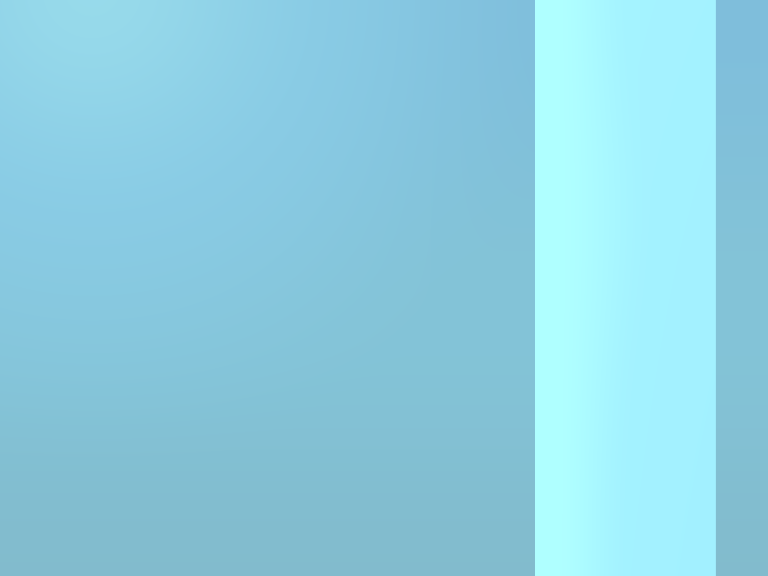
A WebGL 1 fragment shader for this background:

```glsl
precision highp float;
// A pale blue wall lit by a soft glow from the upper left, crossed by one bright
// cyan upright band. The wall is a vertical gradient with two nested radial
// glows; the band fades from a bright left edge to a cooler right edge.

uniform vec2 u_resolution;

#define BAND_LEFT 0.6966
#define BAND_RIGHT 0.932
#define GLOW_CENTER vec2(0.12, 1.02)
#define GLOW_OUTER 0.85
#define GLOW_INNER 0.42
#define SHEEN_WIDTH 0.42
#define SHEEN_BULGE 0.13

const vec3 WALL_LOW = vec3(0.508, 0.735, 0.805);
const vec3 WALL_MID = vec3(0.515, 0.765, 0.842);
const vec3 WALL_HIGH = vec3(0.498, 0.745, 0.860);
const vec3 GLOW_BLUE = vec3(0.540, 0.800, 0.898);
const vec3 GLOW_PALE = vec3(0.592, 0.855, 0.920);
const vec3 BAND_BRIGHT = vec3(0.688, 1.000, 1.000);
const vec3 BAND_COOL = vec3(0.645, 0.955, 1.000);
const vec3 BAND_DEEP = vec3(0.635, 0.940, 1.000);

vec3 wallColor(vec2 uv, float aspect) {
  vec3 color = mix(WALL_LOW, WALL_MID, smoothstep(0.0, 0.42, uv.y));
  color = mix(color, WALL_HIGH, smoothstep(0.45, 1.0, uv.y));

  // Wide blue halo with a paler core
  float dist = length((uv - GLOW_CENTER) * vec2(aspect, 1.0));
  color = mix(color, GLOW_BLUE, 1.0 - smoothstep(0.3, GLOW_OUTER, dist));
  return mix(color, GLOW_PALE, 1.0 - smoothstep(0.0, GLOW_INNER, dist));
}

vec3 bandColor(vec2 uv) {
  float across = clamp((uv.x - BAND_LEFT) / (BAND_RIGHT - BAND_LEFT), 0.0, 1.0);
  vec3 color = mix(BAND_COOL, BAND_DEEP, across * (1.0 - 0.6 * uv.y));

  // Sheen along the left edge, widest above the middle
  float height = (uv.y - 0.62) / 0.28;
  float reach = SHEEN_WIDTH + SHEEN_BULGE * exp(-height * height);
  return mix(color, BAND_BRIGHT, 1.0 - smoothstep(0.1, reach + 0.1, across));
}

void main() {
  vec2 uv = gl_FragCoord.xy / u_resolution;
  float aspect = u_resolution.x / u_resolution.y;

  // Band coverage with edges about one pixel wide
  float soft = 0.5 / u_resolution.x;
  float band = smoothstep(BAND_LEFT - soft, BAND_LEFT + soft, uv.x)
             - smoothstep(BAND_RIGHT - soft, BAND_RIGHT + soft, uv.x);

  gl_FragColor = vec4(mix(wallColor(uv, aspect), bandColor(uv), band), 1.0);
}
```
